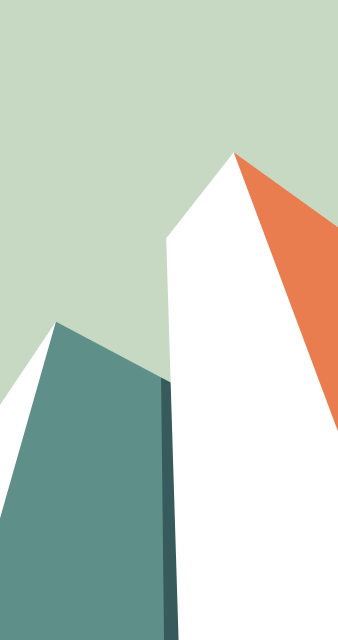
This background is drawn by a WebGL 1 fragment shader. Its source:

```glsl
precision highp float;
// Flat angular towers with sloping roofs rising into a pale green sky.

uniform vec2 u_resolution;

// Canvas width in units of its height
const float ASPECT = 270.0 / 512.0;

const vec3 SKY = vec3(0.78, 0.851, 0.765);
const vec3 WHITE = vec3(1.0);
const vec3 TEAL = vec3(0.37, 0.56, 0.535);
const vec3 DARK_TEAL = vec3(0.215, 0.355, 0.36);
const vec3 ORANGE = vec3(0.914, 0.49, 0.314);

// Signed distance to the line from a to b, positive on its right side
float rightOf(vec2 p, vec2 a, vec2 b) {
  vec2 along = normalize(b - a);
  return dot(p - a, vec2(along.y, -along.x));
}

// Coverage of a shape, smoothed over about one pixel
float cover(float dist, float pixel) {
  return clamp(dist / pixel + 0.5, 0.0, 1.0);
}

// Area below a pitched roof running from left eave over peak to right eave
float belowRoof(vec2 p, vec2 leftEave, vec2 peak, vec2 rightEave) {
  return min(rightOf(p, leftEave, peak), rightOf(p, peak, rightEave));
}

// Low building: white side, teal front and a shaded strip
vec3 lowBuilding(vec3 color, vec2 p, float pixel) {
  vec2 peak = vec2(0.0872, 0.4974);
  float outline = belowRoof(p, vec2(0.0, 0.3672), peak, vec2(0.2663, 0.4023));
  float front = rightOf(p, vec2(0.0, 0.1901), peak);
  float strip = rightOf(p, vec2(0.2559, 0.0), vec2(0.2513, 0.4102));

  vec3 wall = mix(WHITE, TEAL, cover(front, pixel));
  wall = mix(wall, DARK_TEAL, cover(strip, pixel));
  return mix(color, wall, cover(outline, pixel));
}

// Tall tower: white front and an orange side
vec3 tallTower(vec3 color, vec2 p, float pixel) {
  vec2 shoulder = vec2(0.2593, 0.6276);
  vec2 peak = vec2(0.3646, 0.7620);
  float roof = belowRoof(p, shoulder, peak, vec2(0.526, 0.6458));
  float leftWall = rightOf(p, vec2(0.2786, 0.0), shoulder);
  float side = rightOf(p, vec2(0.526, 0.3294), peak);

  vec3 wall = mix(WHITE, ORANGE, cover(side, pixel));
  return mix(color, wall, cover(min(roof, leftWall), pixel));
}

void main() {
  vec2 p = gl_FragCoord.xy / u_resolution * vec2(ASPECT, 1.0);
  float pixel = 1.0 / u_resolution.y;

  vec3 color = lowBuilding(SKY, p, pixel);
  color = tallTower(color, p, pixel);
  gl_FragColor = vec4(color, 1.0);
}
```
